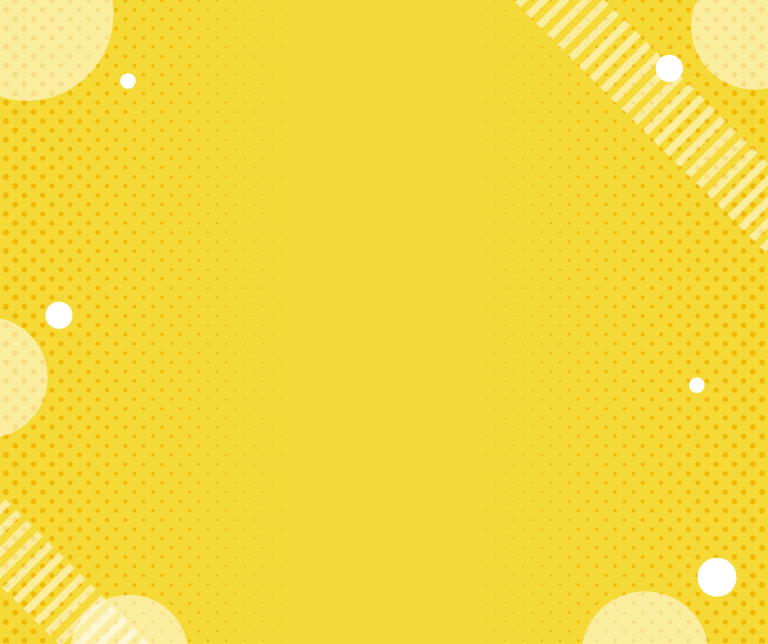
Give the GLSL for this background, as a Shadertoy shader.

```glsl
// Yellow backdrop with fading halftone dots, pale discs, hatched diagonal bands and white spots.
#define BASE_YELLOW vec3(0.96, 0.85, 0.21)
#define DOT_AMBER vec3(0.945, 0.72, 0.02)
#define VEIL 0.52
#define DOT_PITCH vec2(0.01195, 0.02415)
#define DOT_ORIGIN vec2(0.0078, 0.56)
#define DOT_RADIUS 0.0039
#define DOT_REACH 0.45
#define STRIPE_PERIOD 0.0277
#define STRIPE_DUTY 0.5
#define BAND_HALF 0.0597

// Pale discs and white spots: centre x, centre y, radius, in canvas widths
const vec3 DISCS[5] = vec3[5](
    vec3(0.035, 0.820, 0.1127), vec3(0.982, 0.804, 0.082),
    vec3(-0.017, 0.347, 0.079), vec3(0.168, -0.013, 0.077),
    vec3(0.840, -0.0145, 0.083));
const vec3 SPOTS[5] = vec3[5](
    vec3(0.1667, 0.733, 0.0101), vec3(0.8715, 0.7495, 0.0177),
    vec3(0.0768, 0.428, 0.0177), vec3(0.9073, 0.337, 0.0101),
    vec3(0.9336, 0.087, 0.0254));

// Antialiased coverage of a signed distance
float coverage(float dist, float pixel) {
    return clamp(0.5 - dist / pixel, 0.0, 1.0);
}

float disc(vec2 p, vec3 shape, float pixel) {
    return coverage(length(p - shape.xy) - shape.z, pixel);
}

// Staggered dots, mirrored left to right, shrinking toward the middle
float halftone(vec2 p, float pixel) {
    vec2 q = vec2(min(p.x, 1.0 - p.x), p.y) - DOT_ORIGIN;
    float column = round(q.x / DOT_PITCH.x);
    float stagger = 0.5 * mod(column, 2.0);
    float row = round(q.y / DOT_PITCH.y - stagger) + stagger;
    float columnX = DOT_ORIGIN.x + column * DOT_PITCH.x;
    float radius = DOT_RADIUS * max(0.0, 1.0 - columnX / DOT_REACH);
    float dist = length(q - vec2(column, row) * DOT_PITCH) - radius;
    return coverage(dist, pixel) * min(1.0, radius / pixel);
}

// Descending diagonal band filled with short crosswise stripes
float hatchedBand(vec2 p, float centre, float phase, float pixel) {
    float across = abs(p.x + p.y - centre) - BAND_HALF;
    float along = p.x - p.y - phase;
    float offset = abs(along - STRIPE_PERIOD * round(along / STRIPE_PERIOD));
    float stripe = offset - 0.5 * STRIPE_DUTY * STRIPE_PERIOD;
    return coverage(max(across, stripe) * inversesqrt(2.0), pixel);
}

void mainImage(out vec4 fragColor, in vec2 fragCoord) {
    float pixel = 1.0 / iResolution.x;
    vec2 p = fragCoord * pixel;

    vec3 color = mix(BASE_YELLOW, DOT_AMBER, halftone(p, pixel));

    // Translucent bands and discs
    float bands = hatchedBand(p, 1.566, 0.479, pixel)
                + hatchedBand(p, 0.136, -0.1745, pixel);
    color = mix(color, vec3(1.0), VEIL * bands);
    for (int i = 0; i < 5; i++)
        color = mix(color, vec3(1.0), VEIL * disc(p, DISCS[i], pixel));

    // Solid white spots
    for (int i = 0; i < 5; i++)
        color = mix(color, vec3(1.0), disc(p, SPOTS[i], pixel));

    fragColor = vec4(color, 1.0);
}
```
